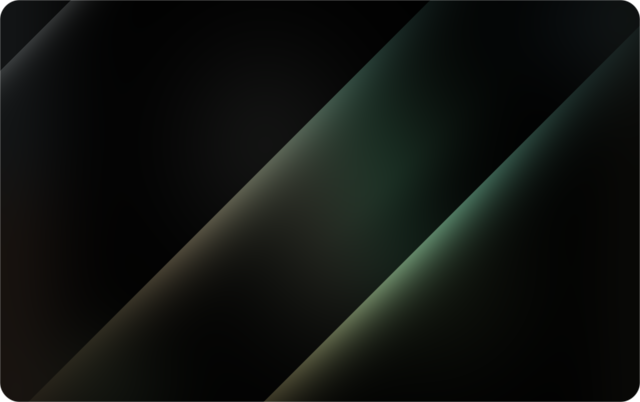
A WebGL 2 fragment shader for this background:

```glsl
#version 300 es
precision highp float;
// Dark card crossed by three diagonal panels. Each panel has a crisp lit edge
// that fades to the lower right; gaussian glows fill the space between, and
// a rounded-box distance cuts the corners.
uniform vec2 u_resolution;
out vec4 outColor;

float glow(vec2 p, vec2 center, vec2 radius) {
  vec2 q = (p - center) / radius;
  return exp(-dot(q, q));
}

float roundedBox(vec2 p, vec2 halfSize, float radius) {
  vec2 q = abs(p) - halfSize + radius;
  return length(max(q, 0.0)) + min(max(q.x, q.y), 0.0) - radius;
}

// Warm at the lower left, green in the middle, teal at the upper right.
vec3 sheenTint(vec2 p) {
  float across = p.x + 0.4 * (p.y - 0.5);
  float red = mix(1.1, 0.6, smoothstep(0.3, 1.3, across));
  return vec3(red, 1.0, 0.68 + 0.29 * p.y);
}

// Light on a 45 degree edge: sharp on one side, soft on the other.
float edgeSheen(vec2 p, float offset, float peak, float softness, float pixel) {
  float d = p.x - p.y - offset;
  float along = (p.x + p.y - peak) / 0.76;
  float lit = smoothstep(-pixel, 1.5 * pixel, d);
  return lit * exp(-pow(max(d, 0.0) / softness, 1.25) - along * along);
}

void main() {
  float pixel = 1.0 / u_resolution.y;
  vec2 size = vec2(u_resolution.x * pixel, 1.0);
  vec2 p = gl_FragCoord.xy * pixel;
  float diagonal = p.x - p.y;

  // Masks of the panels on either side of the two long edges
  float pastFirst = smoothstep(-pixel, pixel, diagonal - 0.07);
  float pastSecond = smoothstep(-pixel, pixel, diagonal - 0.655);
  float middle = pastFirst * (1.0 - pastSecond);

  vec3 color = vec3(0.004);

  // Broad glow inside the middle panel, dimmed towards its far edge
  float core = glow(p, vec2(0.88, 0.52), vec2(0.27, 0.33));
  float farShade = 1.0 - 0.55 * smoothstep(0.4, 0.66, diagonal) * smoothstep(0.3, 0.6, p.y);
  vec3 coreTint = mix(vec3(0.16, 0.17, 0.14), vec3(0.11, 0.20, 0.15),
                      smoothstep(0.7, 1.05, p.x + 0.3 * (p.y - 0.5)));
  color += middle * core * farShade * coreTint;

  // Faint light on the panels beside it
  color += (1.0 - pastFirst) * vec3(0.065, 0.067, 0.065)
         * glow(p, vec2(0.66, 0.64), vec2(0.24, 0.27));
  color += pastSecond * vec3(0.045, 0.055, 0.035)
         * glow(p, vec2(1.08, 0.30), vec2(0.25, 0.25));

  // Rim light: cool to warm down the left side, then the other corners
  vec3 rimTint = mix(vec3(0.085, 0.065, 0.052), vec3(0.068, 0.076, 0.08),
                     smoothstep(0.35, 0.7, p.y));
  color += rimTint * exp(-pow(p.x / 0.18, 2.0));
  color += vec3(0.045, 0.055, 0.04) * glow(p, vec2(0.27, 0.03), vec2(0.18, 0.16));
  color += vec3(0.03, 0.045, 0.052) * glow(p, vec2(1.49, 0.95), vec2(0.20, 0.18));
  color += vec3(0.028, 0.028, 0.02) * exp(-pow((size.x - p.x) / 0.13, 2.0));

  // Lit edges of the three panels
  color += vec3(0.15, 0.155, 0.155) * edgeSheen(p, -0.824, 0.95, 0.05, pixel);
  color += 0.31 * sheenTint(p) * edgeSheen(p, 0.07, 1.13, 0.095, pixel);
  color += 0.48 * sheenTint(p) * edgeSheen(p, 0.655, 1.36, 0.09, pixel);

  // Rounded corners on a white ground
  float outside = smoothstep(-pixel, pixel, roundedBox(p - 0.5 * size, 0.5 * size, 0.05));
  outColor = vec4(mix(color, vec3(1.0), outside), 1.0);
}
```
